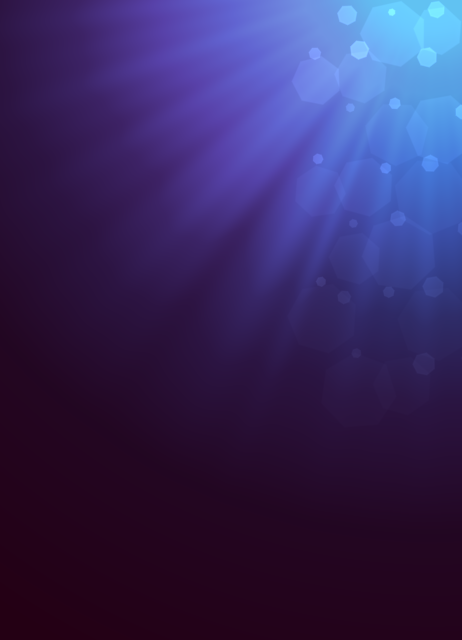
Reproduce this background procedurally as a Shadertoy shader.

```glsl
// Soft light falling from the upper right into deep violet, with drifting bokeh.
// A colour ramp follows the distance to the lamp; angular beams bend that distance,
// and two layers of seven-sided discs are scattered by a low-discrepancy sequence.

// Lengths are in canvas heights; angles run clockwise from straight down.
const vec2  LAMP = vec2(0.677, 1.052);
const float BEAM_REACH = 0.95;
const float FINE_RAYS = 0.009;
const vec3  WARM_TINT = vec3(0.075, -0.035, 0.0);
const vec3  DISC_LIGHT = vec3(0.09, 0.12, 0.14);
const int   LARGE_DISCS = 15;
const int   SMALL_DISCS = 22;
const float DISC_SIDES = 7.0;
const float TAU = 6.283185;

// Ramp from the lamp outward
const vec3 CYAN   = vec3(0.38, 0.76, 0.95);
const vec3 SKY    = vec3(0.39, 0.60, 0.89);
const vec3 BLUE   = vec3(0.32, 0.42, 0.82);
const vec3 INDIGO = vec3(0.29, 0.28, 0.66);
const vec3 VIOLET = vec3(0.21, 0.15, 0.40);
const vec3 PLUM   = vec3(0.17, 0.08, 0.26);
const vec3 DUSK   = vec3(0.135, 0.026, 0.135);
const vec3 WINE   = vec3(0.14, 0.0, 0.08);

float hash(float n) {
    return fract(sin(n * 12.9898) * 4375.85);
}

vec3 lightRamp(float d) {
    vec3 c = mix(CYAN, SKY, smoothstep(0.08, 0.20, d));
    c = mix(c, BLUE,   clamp((d - 0.20) / 0.11, 0.0, 1.0));
    c = mix(c, INDIGO, clamp((d - 0.31) / 0.11, 0.0, 1.0));
    c = mix(c, VIOLET, clamp((d - 0.42) / 0.13, 0.0, 1.0));
    c = mix(c, PLUM,   clamp((d - 0.55) / 0.13, 0.0, 1.0));
    c = mix(c, DUSK,   clamp((d - 0.68) / 0.20, 0.0, 1.0));
    return mix(c, WINE, clamp((d - 0.88) / 0.32, 0.0, 1.0));
}

float beam(float angle, float centre, float width) {
    float x = (angle - centre) / width;
    return exp(-x * x);
}

// Positive where the light reaches further, negative in the shadows between beams
float beams(float angle) {
    float b = 0.035 * beam(angle, 0.75, 0.09)
            - 0.055 * beam(angle, 0.62, 0.055)
            + 0.045 * beam(angle, 0.51, 0.065)
            - 0.025 * beam(angle, 0.42, 0.03)
            + 0.025 * beam(angle, 0.375, 0.025)
            - 0.025 * beam(angle, 0.30, 0.05)
            + 0.020 * beam(angle, 1.30, 0.16);
    return b + FINE_RAYS * (sin(angle * 31.0 + 1.0) + 0.6 * sin(angle * 67.0));
}

float polygonDistance(vec2 q, float radius, float turn) {
    float sector = TAU / DISC_SIDES;
    float a = atan(q.x, q.y) + turn;
    return cos(floor(0.5 + a / sector) * sector - a) * length(q) - radius;
}

// Coverage of one disc layer; discs fade as they fall away from the lamp
float discLayer(vec2 p, int count, vec2 sizes, float seed, float pixel) {
    float sum = 0.0;
    for (int i = 0; i < count; i++) {
        float n = float(i) + seed;
        vec2 r = fract(n * vec2(0.754878, 0.569840));
        float fall = pow(r.y, 1.25);
        vec2 centre = vec2(mix(0.49, 0.735, r.x), 1.0 - 0.62 * fall);
        float radius = mix(sizes.x, sizes.y, hash(n));
        float d = polygonDistance(p - centre, radius, hash(n + 7.0) * TAU);
        float fill = 1.0 - smoothstep(-pixel, pixel, d);
        float rim = smoothstep(-0.3 * radius, 0.0, d);
        float strength = mix(1.0, 0.25, fall) * mix(0.55, 1.0, hash(n + 3.0));
        sum += fill * strength * (0.85 + 0.15 * rim);
    }
    return sum;
}

void mainImage(out vec4 fragColor, in vec2 fragCoord) {
    vec2 p = fragCoord / iResolution.y;
    float pixel = 1.0 / iResolution.y;

    // Lamp glow, stretched by the beams
    vec2 away = LAMP - p;
    float dist = length(away);
    float angle = atan(away.x, away.y);
    float reach = smoothstep(0.10, 0.38, dist)
                * (1.0 - smoothstep(0.50, BEAM_REACH, dist));
    vec3 colour = lightRamp(dist - beams(angle) * reach);

    // Purple to the left of the lamp, clearer blue beneath it
    float side = smoothstep(-0.1, 0.9, angle) * 1.7 - 0.9;
    float tintFade = smoothstep(0.08, 0.25, dist)
                   * (1.0 - smoothstep(0.35, 0.75, dist));
    colour += WARM_TINT * side * tintFade;

    // Wide pale discs, then small bright ones
    float large = discLayer(p, LARGE_DISCS, vec2(0.034, 0.056), 1.0, pixel);
    float small = discLayer(p, SMALL_DISCS, vec2(0.005, 0.017), 40.0, pixel);
    colour += (DISC_LIGHT + 0.10 * colour) * (0.32 * large + 1.1 * small);

    fragColor = vec4(clamp(colour, 0.0, 1.0), 1.0);
}
```
